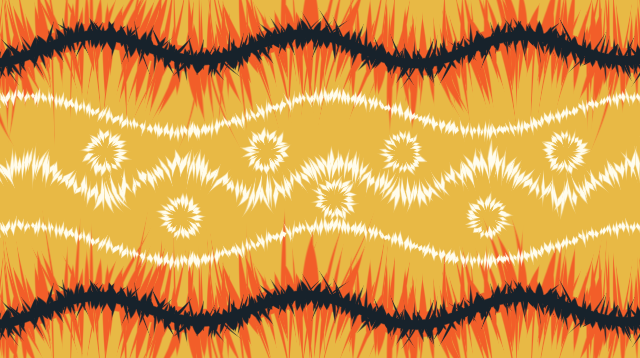
Write a Shadertoy shader that draws this pattern.

```glsl
// Tie-dye stripes: dark wavy bands with orange fringes, white frayed waves, a zigzag and rings on ochre.

const float TAU = 6.2831853;

vec2 hash2(vec2 v) {
    vec3 a = fract(v.xyx * vec3(0.1031, 0.1030, 0.0973));
    a += dot(a, a.yzx + 33.33);
    return fract((a.xx + a.yz) * a.zy);
}

float cover(float inside) {
    float soft = 1.0 / iResolution.y;
    return smoothstep(-soft, soft, inside);
}

// Maps a point to (position along a wave, height above it); the streaks follow its normal.
vec2 waveSpace(vec2 p, float amp, float period, float crest, float zigzag) {
    float phase = TAU * (p.x - crest) / period;
    float shape = mix(cos(phase), asin(0.97 * cos(phase)) * 4.0 / TAU, zigzag);
    float d = p.y - amp * shape;
    float slope = -amp * TAU / period * sin(phase);
    return vec2(p.x + 0.5 * slope * d, d);
}

// Solid core with blunt, leaning spikes that differ on its two sides.
float fringe(vec2 q, float core, float pitch, float fill, vec2 reach, float lean, float seed) {
    float d = abs(q.y);
    float inside = core - d;
    float side = seed + step(0.0, q.y);
    float home = floor(q.x / pitch);
    for (int j = -5; j <= 5; j++) {
        float cell = home + float(j);
        vec2 a = hash2(vec2(cell, side));
        vec2 b = hash2(vec2(cell + 71.0, side + 40.0));
        float tip = d / mix(reach.x, reach.y, a.x);
        float center = (cell + 0.1 + 0.8 * a.y) * pitch + (2.0 * b.x - 1.0) * lean * d;
        float width = pitch * fill * (0.5 + b.y);
        inside = max(inside, width * (1.0 - tip * tip) - abs(q.x - center));
    }
    return cover(inside);
}

// Row of separate pointed strokes drifting off the line; cells wrap after count.
float strokes(vec2 q, float pitch, vec2 reach, float drift, float count, float seed) {
    float inside = -1.0;
    float home = floor(q.x / pitch);
    for (int j = -3; j <= 3; j++) {
        float cell = home + float(j);
        float id = mod(cell, count);
        vec2 a = hash2(vec2(id, seed));
        vec2 b = hash2(vec2(id + 71.0, seed + 40.0));
        float d = q.y - drift * (2.0 * b.x - 1.0);
        float len = mix(reach.x, reach.y, a.x);
        float center = (cell + 0.2 + 0.6 * a.y) * pitch + (0.6 * b.y - 0.3) * d;
        float width = pitch * mix(0.4, 0.8, fract(7.0 * b.y));
        inside = max(inside, width * (1.0 - abs(d) / len) - abs(q.x - center));
    }
    return cover(inside);
}

// Seven rings alternating above and below the zigzag.
float rings(vec2 p) {
    const float radius = 0.044;
    const float count = 28.0;
    float ink = 0.0;
    for (int i = -3; i <= 3; i++) {
        float k = float(i);
        float near = abs(i) == 1 ? 0.023 * k : 0.0;
        float y = abs(i) % 2 == 1 ? 0.575 : (i == 0 ? 0.444 : 0.392);
        vec2 v = p - vec2(0.935 + 0.214 * k - near, y);
        float r = length(v);
        if (r > 0.01 && r < 0.09) {
            vec2 q = vec2(atan(v.y, v.x) * radius, r - radius);
            ink = max(ink, strokes(q, TAU * radius / count, vec2(0.009, 0.022), 0.006, count, 20.0 + 3.0 * k));
        }
    }
    return ink;
}

void mainImage(out vec4 fragColor, in vec2 fragCoord) {
    vec2 p = fragCoord / iResolution.y;
    vec3 color = vec3(0.91, 0.725, 0.27);

    // Bands repeat vertically, with three crests across
    float bandY = mod(p.y + 0.23, 0.73) - 0.365;
    vec2 band = waveSpace(vec2(p.x, bandY + 0.005 * cos(5.0 * p.x)), 0.038, 0.595, 0.265, 0.0);
    float flames = fringe(band, 0.035, 0.018, 0.5, vec2(0.06, 0.18), 0.22, 121.0);
    float slivers = fringe(band, 0.0, 0.027, 0.17, vec2(0.09, 0.22), 0.25, 131.0);
    color = mix(color, vec3(0.95, 0.37, 0.16), max(flames, slivers));
    float dark = max(fringe(band, 0.014, 0.014, 0.6, vec2(0.022, 0.046), 0.5, 141.0),
                     fringe(band, 0.0, 0.021, 0.2, vec2(0.03, 0.064), 0.8, 147.0));
    color = mix(color, vec3(0.09, 0.135, 0.17), dark);

    // Two thin white waves
    float white = 0.0;
    for (int i = 0; i < 2; i++) {
        vec2 q = waveSpace(p - vec2(0.0, 0.319 + 0.362 * float(i)), 0.049, 0.857, 0.07, 0.0);
        white = max(white, strokes(q, 0.0095, vec2(0.008, 0.023), 0.005, 4096.0, 151.0));
    }

    // Central zigzag, bushier at its turns
    vec2 zig = waveSpace(p - vec2(0.0, 0.498), 0.054, 0.428, 0.079, 0.8);
    float bushy = 0.75 + 0.45 * abs(cos(TAU * (p.x - 0.079) / 0.428));
    white = max(white, strokes(zig, 0.0098, vec2(0.017, 0.042) * bushy, 0.012, 4096.0, 161.0));
    white = max(white, rings(p));
    color = mix(color, vec3(1.0, 0.99, 0.93), white);

    fragColor = vec4(color, 1.0);
}
```
